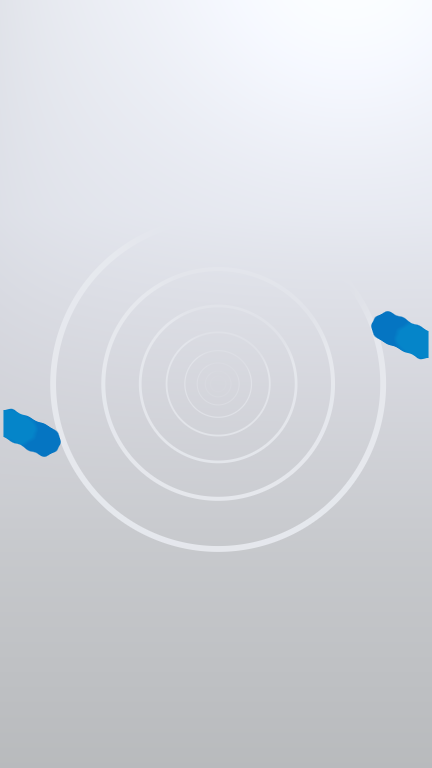
This background is drawn by a WebGL 2 fragment shader. Its source:

```glsl
#version 300 es
precision highp float;

#define RING_CENTER vec2(0.505, 0.889)
#define RING_RADIUS 0.382
#define RING_COUNT 8
#define RING_WIDTH 0.0135
#define GAP_DIRECTION vec2(0.309, 0.951)
#define GLOW_CENTER vec2(0.80, 1.78)
#define GLOW_STRENGTH 0.055
#define BAR_RADIUS 0.0345
#define BAR_CLIP 0.492

uniform vec2 u_resolution;
out vec4 fragColor;

const vec3 SKY = vec3(0.930, 0.940, 0.965);
const vec3 MIST = vec3(0.895, 0.905, 0.935);
const vec3 LILAC = vec3(0.837, 0.842, 0.868);
const vec3 SILVER = vec3(0.778, 0.786, 0.800);
const vec3 STEEL = vec3(0.722, 0.730, 0.740);
const vec3 RING_COLOR = vec3(0.905, 0.914, 0.934);
const vec3 DEEP_BLUE = vec3(0.02, 0.46, 0.76);
const vec3 LIGHT_BLUE = vec3(0.02, 0.52, 0.79);

float ramp(float from, float to, float x) {
    return clamp((x - from) / (to - from), 0.0, 1.0);
}

float capsule(vec2 p, vec2 a, vec2 b, float radius) {
    vec2 axis = b - a;
    float t = clamp(dot(p - a, axis) / dot(axis, axis), 0.0, 1.0);
    return length(p - a - axis * t) - radius;
}

// Antialiased coverage of a signed distance
float cover(float d, float pixel) {
    return clamp(0.5 - d / pixel, 0.0, 1.0);
}

// Vertical silver gradient with a corner glow and a shaded left side
vec3 backdrop(vec2 p, float depth) {
    vec3 color = mix(SKY, MIST, ramp(0.0, 0.28, depth));
    color = mix(color, LILAC, ramp(0.28, 0.50, depth));
    color = mix(color, SILVER, ramp(0.50, 0.72, depth));
    color = mix(color, STEEL, ramp(0.72, 1.0, depth));
    vec2 toGlow = p - GLOW_CENTER;
    color += GLOW_STRENGTH * exp(-6.0 * dot(toGlow, toGlow));
    color -= 0.05 * exp(-5.0 * p.x) * (1.0 - ramp(0.0, 0.65, depth));
    return color;
}

// Concentric rings that shrink, thin out and fade toward the center
vec3 addRings(vec3 color, vec2 p, float pixel) {
    vec2 q = p - RING_CENTER;
    float dist = length(q);
    float gap = smoothstep(0.53, 0.87, dot(q / max(dist, 0.0001), GAP_DIRECTION));
    for (int i = 0; i < RING_COUNT; i++) {
        float n = float(i);
        float shrink = exp(-n * (0.35 + 0.0125 * n));
        float line = abs(dist - RING_RADIUS * shrink);
        float width = RING_WIDTH * shrink;
        float thin = min(width / pixel, 1.0);
        float alpha = cover(line - 0.5 * max(width, pixel), pixel) * thin;
        alpha *= 0.95 * exp(-0.025 * n * n);
        alpha *= 1.0 - gap * (i == 0 ? 1.0 : 0.5);
        color = mix(color, RING_COLOR, alpha);
    }
    return color;
}

// Two brushed bars, mirrored through the middle of the canvas
vec3 addBars(vec3 color, vec2 p, vec2 middle, float pixel) {
    vec2 q = p - middle;
    q *= q.x < 0.0 ? -1.0 : 1.0;
    float wobble = 0.0014 * sin(q.x * 170.0) + 0.0008 * sin(q.y * 260.0 + q.x * 90.0);
    vec2 tail = vec2(0.480, 0.092);
    float bar = capsule(q, vec2(0.396, 0.132), tail, BAR_RADIUS) + wobble;
    float overlay = capsule(q, vec2(0.452, 0.105), tail, BAR_RADIUS) - wobble;
    float inside = cover(max(bar, q.x - BAR_CLIP), pixel);
    vec3 blue = mix(DEEP_BLUE, LIGHT_BLUE, cover(overlay, 4.0 * pixel));
    return mix(color, blue, inside);
}

void main() {
    // One unit is the canvas width
    vec2 p = gl_FragCoord.xy / u_resolution.x;
    float pixel = 1.0 / u_resolution.x;
    float depth = 1.0 - gl_FragCoord.y / u_resolution.y;
    vec2 middle = 0.5 * u_resolution / u_resolution.x;

    vec3 color = backdrop(p, depth);
    color = addRings(color, p, pixel);
    color = addBars(color, p, middle, pixel);
    fragColor = vec4(clamp(color, 0.0, 1.0), 1.0);
}
```
